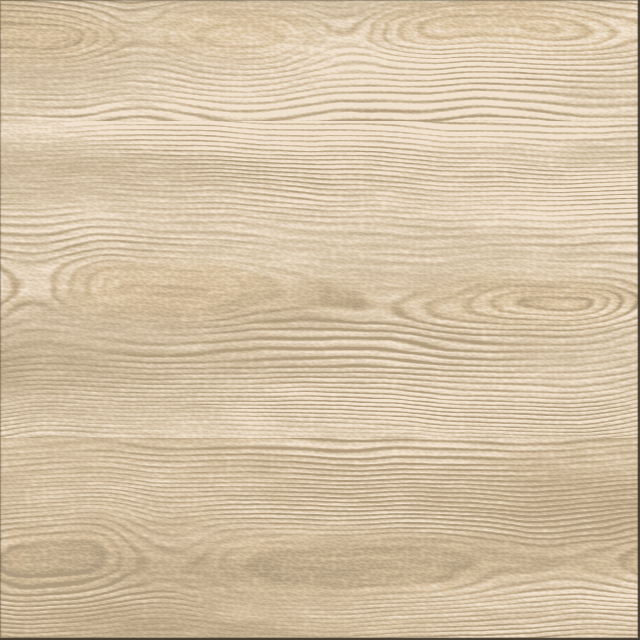
Reproduce this texture procedurally as a WebGL 1 fragment shader.

```glsl
precision highp float;
uniform vec2 u_resolution;

#define RINGS 122.0
#define KNOT_DEPTH 0.024
#define CORE_SIZE 0.03
#define LOW_SEAM 0.316
#define HIGH_SEAM 0.811
#define GRAIN_CONTRAST 1.25
#define BAND_CONTRAST 1.5
#define DARK_WOOD vec3(0.74, 0.66, 0.54)
#define MID_WOOD vec3(0.835, 0.757, 0.642)
#define LIGHT_WOOD vec3(0.93, 0.87, 0.79)
#define WARM_WOOD vec3(0.86, 0.765, 0.62)
#define EDGE_SHADE vec3(0.22, 0.19, 0.15)

vec2 hash2(vec2 p) {
  vec2 q = vec2(dot(p, vec2(127.1, 311.7)), dot(p, vec2(269.5, 183.3)));
  return fract(sin(q) * 43758.55);
}

// Distance to the nearest scattered point, centred near zero
float cellular(vec2 p) {
  vec2 cell = floor(p);
  float nearest = 4.0;
  for (int j = -1; j <= 1; j++) {
    for (int i = -1; i <= 1; i++) {
      vec2 c = cell + vec2(float(i), float(j));
      vec2 d = c + hash2(c) - p;
      nearest = min(nearest, dot(d, d));
    }
  }
  return sqrt(nearest) - 0.45;
}

// Layered sines, roughly -1 to 1
float waves(vec2 p) {
  float sum = 0.0;
  float weight = 0.5;
  for (int i = 0; i < 4; i++) {
    sum += weight * sin(p.x + 1.6 * sin(p.y));
    p = mat2(0.8, 0.6, -0.6, 0.8) * p * 1.7 + 1.3;
    weight *= 0.6;
  }
  return sum;
}

// Distance from the wavering heart of a board; its minima form ovals
float heartDistance(vec2 p, float centre, float seed) {
  float knot = 1.0 + sin(14.0 * p.x + seed + 1.2 * sin(5.0 * p.x + 2.0 * seed));
  knot += 0.35 * waves(vec2(9.0 * p.x + seed, 12.0 * p.y));
  float drift = 0.012 * waves(vec2(4.0 * p.x + seed, 2.0 * seed));
  return length(vec2(p.y - centre - drift, KNOT_DEPTH * knot));
}

void main() {
  vec2 uv = gl_FragCoord.xy / u_resolution;

  // Three boards, each with its own heart line
  float low = step(uv.y, LOW_SEAM);
  float high = step(HIGH_SEAM, uv.y);
  float centre = mix(mix(0.54, 0.12, low), 0.95, high);
  float seed = 0.2 + 2.9 * low + 5.3 * high;

  // Bend the grain, then measure the growth rings
  vec2 p = uv;
  p.y += 0.007 * waves(vec2(3.0 * uv.x + seed, 6.0 * uv.y));
  p.y += 0.0009 * waves(vec2(24.0 * uv.x, 30.0 * uv.y + seed));
  float r = heartDistance(p, centre, seed);
  float ring = r * r / (r + CORE_SIZE);
  ring += 0.009 * sin(32.0 * r + seed);
  ring += 0.004 * waves(vec2(2.6 * p.x + seed, 40.0 * p.y));
  float phase = 6.2832 * RINGS * ring;

  // Embossed ridges, softer near the heart and uneven in strength
  float ridge = sin(phase) + 0.35 * sin(2.0 * phase + 1.0);
  float relief = 1.0 + 1.2 * waves(vec2(4.0 * p.x + 4.0, 18.0 * p.y + seed));
  float heart = 1.0 - smoothstep(0.015, 0.065, r);
  float grain = ridge * clamp(relief, 0.2, 2.2) * mix(1.0, 0.4, heart);

  // Broad bands, long streaks and short slanted fibres
  float band = 0.6 * waves(vec2(1.5 * p.x + seed, 8.0 * p.y + 1.0));
  band += 0.6 * waves(vec2(2.5 * p.x + seed, 24.0 * p.y));
  band -= 0.5 * heart * max(sin(0.4 * phase), 0.0);
  float streak = cellular(vec2(13.0 * p.x, 170.0 * p.y));
  float fibre = cellular(vec2(115.0 * uv.x, 260.0 * (uv.y + 0.2 * uv.x)));
  float tone = GRAIN_CONTRAST * grain + BAND_CONTRAST * band;
  tone += 1.4 * streak + mix(1.5, 1.9, heart) * fibre;

  // Board joints: a fine shadow, and pale wood at both ends of the middle board
  float toSeam = min(abs(uv.y - LOW_SEAM), abs(uv.y - HIGH_SEAM));
  float seamWear = 0.5 + 0.5 * waves(vec2(9.0 * uv.x, 2.0));
  tone -= seamWear * (1.0 - smoothstep(0.0005, 0.0025, toSeam));
  float paleEnd = (1.0 - low) * (1.0 - high) * (1.0 - smoothstep(0.01, 0.06, toSeam));
  tone += 0.7 * paleEnd;

  tone = clamp(tone / 1.75, -1.5, 1.15);
  vec3 base = mix(MID_WOOD, WARM_WOOD, 0.7 * heart + 0.2 * low * (1.0 - heart));
  vec3 colour = mix(base, DARK_WOOD, max(-tone, 0.0));
  colour = mix(colour, LIGHT_WOOD, max(tone, 0.0));

  // Shaded tile rim, strongest at the right and bottom
  float rim = 1.0 - smoothstep(0.002, 0.005, min(uv.y, 1.0 - uv.x));
  float faintRim = 1.0 - smoothstep(0.0, 0.003, min(uv.x, 1.0 - uv.y));
  colour = mix(colour, EDGE_SHADE, max(0.9 * rim, 0.4 * faintRim));

  gl_FragColor = vec4(colour, 1.0);
}
```
